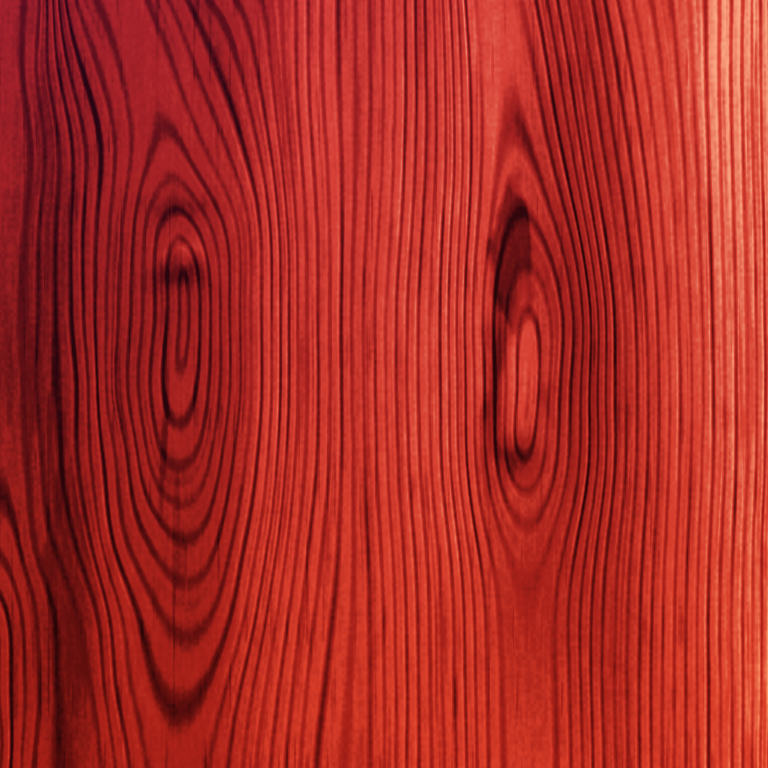
Reproduce this texture procedurally as a Shadertoy shader.

```glsl
float hash(vec2 p) {
    p = fract(p * vec2(0.1031, 0.1137));
    p += dot(p, p.yx + 33.33);
    return fract((p.x + p.y) * p.x * 17.0);
}

float noise(vec2 p) {
    vec2 cell = floor(p), f = fract(p);
    f = f * f * (3.0 - 2.0 * f);
    return mix(mix(hash(cell), hash(cell + vec2(1, 0)), f.x),
               mix(hash(cell + vec2(0, 1)), hash(cell + vec2(1, 1)), f.x), f.y);
}

float blob(vec2 p, vec2 centre, vec2 size) {
    vec2 d = (p - centre) / size;
    return exp(-dot(d, d));
}

// Distance from a knot's axis, pinched above and below into closed rings
float knotRings(vec2 d, vec2 pinch, vec2 reach) {
    bool above = d.y > 0.0;
    float v = d.y / (above ? reach.x : reach.y);
    float b = (above ? pinch.x : pinch.y) * (1.0 - exp(-v * v));
    return sqrt(d.x * d.x + b * b);
}

// Ring coordinate joining three knots into one continuous grain
float grain(vec2 p) {
    float wild = 1.0 - smoothstep(0.25, 0.38, p.x);
    float knotty = wild + 0.6 * blob(p, vec2(0.7, 0.55), vec2(0.07, 0.25));
    p.x += (0.004 + 0.026 * knotty) * (noise(p * vec2(8.0, 5.0) + 4.0) - 0.5);
    p.x += (0.002 + 0.012 * knotty) * (noise(p * vec2(19.0, 10.0)) - 0.5);
    float rise = max(p.y - 0.66, 0.0);
    float axisL = 0.235 - 0.55 * rise * rise * (1.0 - smoothstep(0.24, 0.4, p.x));
    rise = max(p.y - 0.48, 0.0);
    float nearR = smoothstep(0.52, 0.66, p.x) * (1.0 - smoothstep(0.78, 0.95, p.x));
    float axisR = 0.688 - 0.17 * rise * rise * nearR;
    float corner = 0.235 - knotRings(p - vec2(0.0, 0.12), vec2(0.06), vec2(0.15, 0.25));
    float left = knotRings(p - vec2(axisL, 0.6), vec2(0.07, 0.12), vec2(0.15, 0.35));
    float right = knotRings(p - vec2(axisR, 0.48), vec2(0.06), vec2(0.22, 0.15));
    float g = mix(corner, left, smoothstep(0.05, 0.13, p.x));
    return mix(g, 0.45 - right, smoothstep(0.4, 0.5, p.x));
}

// Relief: rounded ridges parted by narrow grooves of uneven depth
float relief(vec2 p) {
    float g = grain(p);
    float phase = g * 74.0 + 0.9 * noise(vec2(g * 18.0 + 40.0, 2.0));
    float depth = 0.4 + 0.6 * hash(vec2(floor(phase + 0.5) + 60.0, 7.0));
    depth *= 0.7 + 0.6 * noise(vec2(phase + 60.0, p.y * 6.0));
    float s = abs(fract(phase + 0.5) - 0.5) * 2.0;
    float groove = 1.0 - smoothstep(0.0, 0.6, s);
    float scratch = smoothstep(0.55, 0.9, noise(vec2(g * 190.0 + 60.0, p.y * 6.0)));
    return 1.0 - groove * depth - 0.25 * scratch;
}

vec3 stain(float t) {
    vec3 c = mix(vec3(0.16, 0.02, 0.03), vec3(0.38, 0.06, 0.06), smoothstep(0.0, 0.25, t));
    c = mix(c, vec3(0.65, 0.13, 0.11), smoothstep(0.22, 0.5, t));
    c = mix(c, vec3(0.84, 0.25, 0.19), smoothstep(0.47, 0.72, t));
    return mix(c, vec3(0.98, 0.64, 0.5), smoothstep(0.68, 1.02, t));
}

void mainImage(out vec4 fragColor, in vec2 fragCoord) {
    vec2 p = fragCoord / iResolution.xy;

    // Broad light and dark areas
    float tone = 0.46 + 0.17 * smoothstep(0.25, 0.42, p.x);
    tone += 0.22 * smoothstep(0.82, 0.96, p.x) * (0.35 + 0.65 * p.y);
    tone -= 0.15 * blob(p, vec2(0.06, 0.62), vec2(0.1, 0.38));
    tone -= 0.22 * blob(p, vec2(0.09, 0.12), vec2(0.035, 0.25));
    tone -= 0.07 * blob(p, vec2(0.24, 0.06), vec2(0.1, 0.2));
    float bandX = 0.79 - 0.11 * max(p.y - 0.45, 0.0);
    tone -= 0.22 * blob(p, vec2(bandX, 0.66), vec2(0.065, 0.5));
    tone -= 0.09 * blob(p, vec2(0.71, 0.18), vec2(0.1, 0.2));
    tone -= 0.05 * smoothstep(0.75, 1.0, p.y) * (1.0 - smoothstep(0.5, 0.64, p.x));

    // Grain lit from the upper right
    float h = relief(p);
    float slope = h - relief(p + vec2(0.0028, 0.0016));
    float smoothWood = blob(p, vec2(0.645, 0.92), vec2(0.025, 0.15))
                     + blob(p, vec2(0.685, 0.2), vec2(0.045, 0.16));
    float strength = 1.0 - 0.6 * min(smoothWood, 1.0);
    tone += strength * (0.27 * (h - 0.8) + 0.13 * slope);
    tone += 0.12 * (noise(vec2(grain(p) * 26.0 + 20.0, p.y * 2.0)) - 0.5);
    tone += 0.1 * blob(p, vec2(0.645, 0.9), vec2(0.025, 0.16));

    // Left knot: dark hollow, lit lip and hanging crack
    vec2 ragged = p + vec2(0.014, 0.02) * (noise(p * vec2(75.0, 28.0)) - 0.5);
    float arch = 0.645 - 9.0 * (p.x - 0.235) * (p.x - 0.235);
    tone -= 0.24 * blob(ragged, vec2(0.235, arch), vec2(0.033, 0.018));
    tone -= 0.1 * blob(ragged, vec2(0.235, 0.59), vec2(0.03, 0.07));
    tone += 0.12 * blob(ragged, vec2(0.24, arch + 0.035), vec2(0.04, 0.012));
    tone -= 0.18 * blob(ragged, vec2(0.215, 0.48), vec2(0.006, 0.09));
    tone -= 0.14 * blob(ragged, vec2(0.235, 0.73), vec2(0.045, 0.02));

    // Right knot: split tapering to a point, then a glowing bulb
    float splitWidth = 0.026 * smoothstep(0.8, 0.69, ragged.y) * smoothstep(0.54, 0.62, ragged.y);
    float split = 1.0 - smoothstep(-0.006, 0.006, abs(ragged.x - 0.668) - splitWidth);
    split *= smoothstep(0.0, 0.008, splitWidth);
    float flame = blob(p, vec2(0.684, 0.5), vec2(0.028, 0.07))
                + 0.7 * blob(p, vec2(0.682, 0.6), vec2(0.01, 0.06));
    tone += 0.14 * flame + 0.09 * blob(p, vec2(0.627, 0.56), vec2(0.014, 0.13));
    tone -= 0.34 * split * (1.0 - 0.8 * min(flame, 1.0));
    tone -= 0.4 * blob(ragged, vec2(0.646, 0.51), vec2(0.011, 0.1));
    tone -= 0.36 * blob(ragged, vec2(0.672, 0.41), vec2(0.028, 0.03));
    tone -= 0.2 * blob(ragged, vec2(0.707, 0.475), vec2(0.013, 0.025));

    // Fibres, pores and fine dark cracks
    tone += 0.07 * (noise(p * vec2(280.0, 30.0)) - 0.5);
    tone += 0.07 * (noise(p * vec2(260.0, 210.0) + 9.0) - 0.5);
    tone -= 0.1 * smoothstep(0.78, 0.95, noise(p * vec2(190.0, 11.0) + 31.0));

    // Crimson at the upper left, warmer toward the bottom
    vec3 color = stain(tone);
    color += vec3(0.0, 0.0, 0.07) * p.y * p.y * (1.0 - p.x);
    color *= mix(vec3(1.02, 0.97, 0.84), vec3(1.0), smoothstep(0.0, 0.6, p.y));
    fragColor = vec4(clamp(color, 0.0, 1.0), 1.0);
}
```
